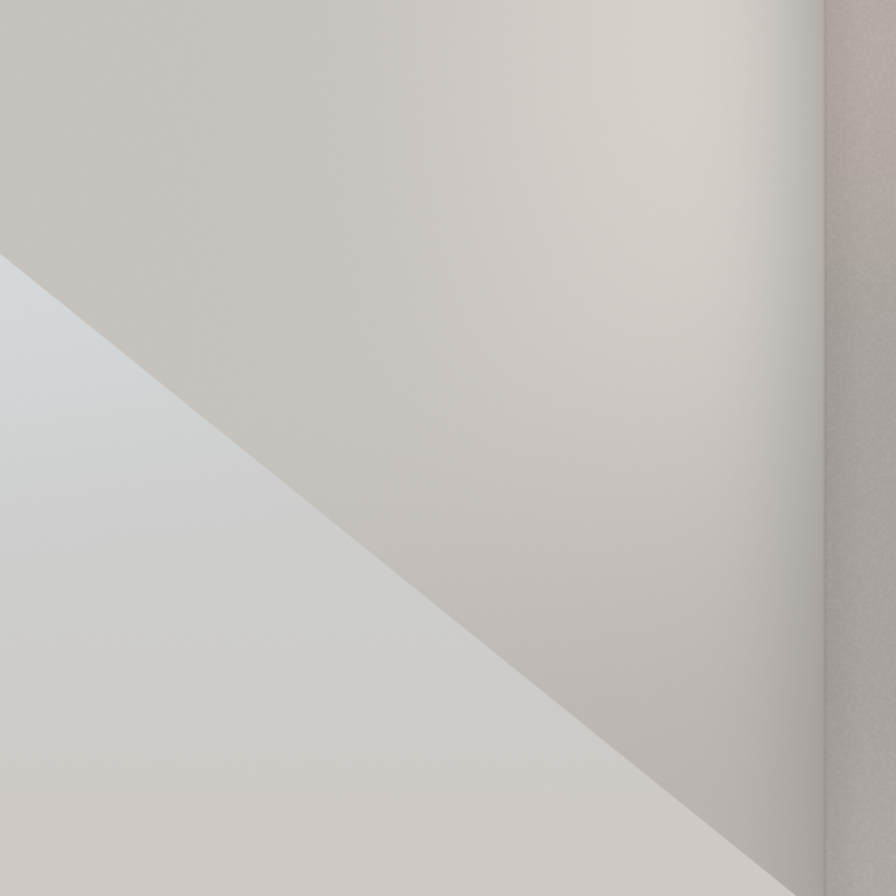
Write a WebGL 2 fragment shader that draws this background.

```glsl
#version 300 es
precision highp float;
// Quiet interior: a pale floor plane cut by a diagonal edge, a softly lit
// wall that darkens into a vertical corner, and a rough side wall.
// Built from smooth gradients, a line distance and fine cellular grain.
uniform vec2 u_resolution;
out vec4 fragColor;

vec2 hash2(vec2 p) {
    vec3 q = fract(p.xyx * vec3(0.1031, 0.1030, 0.0973));
    q += dot(q, q.yzx + 33.33);
    return fract((q.xx + q.yz) * q.zy);
}

// Distance to the nearest scattered point, centred near zero
float cellular(vec2 p) {
    vec2 cell = floor(p);
    float nearest = 2.0;
    for (int y = -1; y <= 1; y++) {
        for (int x = -1; x <= 1; x++) {
            vec2 c = cell + vec2(x, y);
            nearest = min(nearest, distance(p, c + hash2(c)));
        }
    }
    return nearest - 0.5;
}

// Main wall: warm grey, glow at upper right, shade into the corner
vec3 wallColor(vec2 uv, float corner) {
    vec3 color = mix(vec3(0.725, 0.706, 0.687), vec3(0.775, 0.760, 0.743),
                     smoothstep(0.05, 0.75, uv.y + 0.35 * (0.8 - uv.x)));
    vec2 g = (uv - vec2(0.77, 0.95)) / vec2(0.27, 0.48);
    color += vec3(0.062, 0.058, 0.052) * exp(-dot(g, g));
    float depth = max(corner - uv.x, 0.0);
    float broad = exp(-pow(depth / 0.075, 2.0));
    float tight = exp(-depth / 0.018);
    color -= vec3(0.085, 0.080, 0.076) * broad * mix(0.65, 1.0, uv.y);
    color -= vec3(0.045, 0.050, 0.050) * tight * mix(0.4, 1.0, uv.y);
    return color;
}

// Floor: cool at the upper left, warmer toward the bottom
vec3 floorColor(vec2 uv) {
    vec3 color = mix(vec3(0.808, 0.789, 0.773), vec3(0.804, 0.804, 0.800),
                     smoothstep(0.03, 0.36, uv.y));
    return mix(color, vec3(0.832, 0.848, 0.854),
               smoothstep(0.32, 0.72, uv.y - 0.15 * uv.x));
}

// Side wall: rosy at the top, neutral below, lighter away from the corner
vec3 sideColor(vec2 uv, float corner) {
    vec3 color = mix(vec3(0.645, 0.628, 0.608), vec3(0.700, 0.658, 0.637),
                     smoothstep(0.55, 0.95, uv.y));
    color += 0.022 * (1.0 - smoothstep(0.0, 0.25, uv.y));
    return color + 0.03 * (smoothstep(0.0, 0.05, uv.x - corner) - 0.5);
}

void main() {
    vec2 uv = gl_FragCoord.xy / u_resolution;
    float aa = 1.0 / min(u_resolution.x, u_resolution.y);
    float corner = 0.9206;

    // Signed distance above the diagonal floor edge
    float edge = (uv.y - 0.717 + 0.8067 * uv.x) / length(vec2(0.8067, 1.0));
    float onWall = smoothstep(-aa, aa, edge);
    float onSide = smoothstep(-aa, aa, uv.x - corner);

    vec3 color = mix(floorColor(uv), wallColor(uv, corner), onWall);
    color = mix(color, sideColor(uv, corner), onSide);

    // Thin crease where the two walls meet
    color -= 0.035 * exp(-pow((uv.x - corner) / 0.0022, 2.0)) * onWall;

    // Fine plaster grain, rougher on the side wall
    float grain = cellular(uv * 230.0) + 0.5 * cellular(uv * 95.0 + 17.0);
    color += grain * mix(0.005, 0.025, onSide);

    fragColor = vec4(color, 1.0);
}
```
